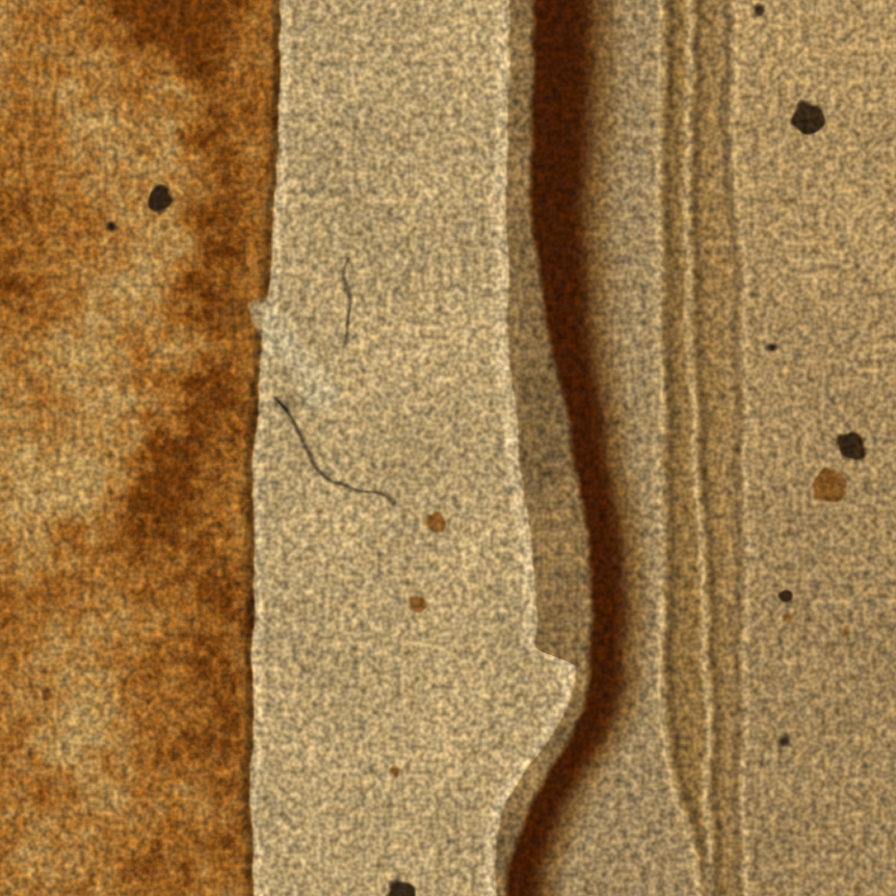
Write a WebGL 2 fragment shader that draws this texture.

```glsl
#version 300 es
precision highp float;
// Weathered timber: a rust-stained panel, a pale upright board, a deep shadowed
// gap and a moulding with thin ridges. Wandering vertical edges split the bands;
// gradient noise adds stains and grain, and a loop scatters round flecks.
uniform vec2 u_resolution;
out vec4 fragColor;

vec2 hash2(vec2 p) {
  vec3 q = fract(p.xyx * vec3(0.1031, 0.1030, 0.0973));
  q += dot(q, q.yzx + 33.33);
  return fract((q.xx + q.yz) * q.zy);
}

float gradientDot(vec2 cell, vec2 offset) {
  float angle = 6.2832 * hash2(cell + 71.0).x;
  return dot(vec2(cos(angle), sin(angle)), offset);
}

float noise(vec2 p) {
  vec2 i = floor(p), f = fract(p), e = vec2(0, 1);
  vec2 u = f * f * f * (f * (f * 6.0 - 15.0) + 10.0);
  return mix(mix(gradientDot(i, f), gradientDot(i + e.yx, f - e.yx), u.x),
             mix(gradientDot(i + e.xy, f - e.xy), gradientDot(i + 1.0, f - 1.0), u.x), u.y);
}

float fbm(vec2 p) {
  float sum = 0.0, amplitude = 1.0;
  for (int i = 0; i < 4; i++) {
    sum += amplitude * noise(p);
    p = p * 2.03 + 17.0;
    amplitude *= 0.6;
  }
  return sum;
}

float blob(vec2 p, vec2 center, vec2 size) {
  vec2 d = (p - center) / size;
  return exp(-dot(d, d));
}

float line(float d, float width) {
  return exp(-d * d / (width * width));
}

float segment(vec2 p, vec2 a, vec2 b) {
  vec2 ab = b - a;
  return length(p - a - ab * clamp(dot(p - a, ab) / dot(ab, ab), 0.0, 1.0));
}

// Stained panel on the left, with a curved tide mark
vec3 rustPanel(vec2 p) {
  float rough = fbm(p * 14.0);
  float ring = length((p - vec2(-0.02, 0.73)) / vec2(0.25, 0.37)) + 0.10 * rough;
  float rust = 0.30 + 0.60 * line(ring - 1.05, 0.13) + 0.35 * smoothstep(1.0, 1.2, ring);
  rust += 0.7 * blob(p, vec2(0.01, 0.74), vec2(0.07, 0.12)) + 0.6 * blob(p, vec2(0.17, 0.99), vec2(0.12, 0.07));
  rust += 0.3 * blob(p, vec2(0.23, 0.35), vec2(0.08, 0.25)) - 0.45 * blob(p, vec2(0.09, 0.25), vec2(0.06, 0.20));
  rust = clamp(rust + 0.45 * rough + 0.35 * fbm(p * 55.0), 0.0, 1.3);
  vec3 base = mix(vec3(0.71, 0.57, 0.34), vec3(0.61, 0.39, 0.15), min(rust * 1.4, 1.0));
  return mix(base, vec3(0.42, 0.22, 0.05), smoothstep(0.65, 1.3, rust));
}

void main() {
  vec2 p = gl_FragCoord.xy / u_resolution;
  float down = 1.0 - p.y, soft = 0.0022;
  float wander = 0.006 * noise(vec2(down * 9.0, 3.5)) + 0.003 * noise(vec2(down * 45.0, 8.5));
  float x = p.x + wander;
  float cloud = fbm(p * 9.0 + 5.0);

  // Edges of the bands, from left to right
  float boardLeft = 0.312 - 0.030 * smoothstep(0.15, 0.55, down);
  float gapLeft = 0.595 + 0.064 * smoothstep(0.2, 0.68, down) - 0.095 * smoothstep(0.74, 1.0, down);
  float boardRight = 0.568 + 0.030 * smoothstep(0.35, 0.72, down)
                   + 0.045 * smoothstep(0.72, 0.745, down) - 0.090 * smoothstep(0.745, 0.95, down);
  boardRight = min(boardRight, gapLeft - 0.003);
  float gapWidth = mix(0.068, 0.028, smoothstep(0.1, 0.55, down));

  // Panel and pale board
  vec3 color = rustPanel(p);
  color *= 1.0 - 0.35 * line(x - boardLeft + 0.004, 0.006);
  vec3 board = vec3(0.705, 0.605, 0.425) * (1.0 + 0.10 * cloud);
  board += 0.08 * line(x - boardLeft - 0.006, 0.005) + 0.10 * line(x - boardRight + 0.008, 0.008);
  color = mix(color, board, smoothstep(-soft, soft, x - boardLeft));

  // Side face, gap and the slope that rises out of it
  vec3 side = vec3(0.53, 0.42, 0.26) * (1.0 + 0.20 * cloud);
  color = mix(color, side, smoothstep(-soft, soft, x - boardRight));
  float rise = smoothstep(gapWidth * 0.55, gapWidth + 0.055, x - gapLeft);
  vec3 slope = mix(vec3(0.26, 0.11, 0.02), vec3(0.49, 0.36, 0.19), smoothstep(0.0, 0.5, rise));
  slope = mix(slope, vec3(0.62, 0.52, 0.36), smoothstep(0.4, 1.0, rise));
  color = mix(color, slope, smoothstep(-0.006, 0.005, x - gapLeft));

  // Moulding and the plain board beyond it
  float ridgeA = 0.737 + 0.042 * smoothstep(0.78, 1.0, down);
  float ridgeB = 0.769 + 0.022 * smoothstep(0.3, 0.9, down);
  float ridgeC = 0.820 + 0.012 * smoothstep(0.15, 0.3, down);
  vec3 plain = mix(vec3(0.68, 0.56, 0.37), vec3(0.62, 0.51, 0.34), smoothstep(0.1, 0.7, down)) * (1.0 + 0.07 * cloud);
  vec3 groove = mix(vec3(0.56, 0.43, 0.24), vec3(0.64, 0.51, 0.32), smoothstep(ridgeB, ridgeC, x));
  color = mix(color, mix(groove, plain, smoothstep(-soft, soft, x - ridgeC)), smoothstep(-soft, soft, x - ridgeA));
  float crest = line(x - ridgeA, 0.005) + line(x - ridgeB, 0.005) + 0.8 * line(x - ridgeC, 0.004);
  float crease = line(x - ridgeA - 0.011, 0.006) + line(x - ridgeB - 0.010, 0.005) + line(x - ridgeC + 0.009, 0.005);
  color = mix(color, vec3(0.80, 0.68, 0.47), min(0.75 * crest, 1.0)) * (1.0 - 0.22 * crease);

  // Chipped pale patch and cracks in the board
  vec2 bent = p + 0.012 * vec2(noise(p * 28.0), noise(p * 28.0 + 40.0));
  float chip = segment(bent, vec2(0.295, 0.65), vec2(0.36, 0.56));
  color = mix(color, vec3(0.76, 0.69, 0.53), 0.75 * smoothstep(0.024, 0.010, chip));
  float crack = min(segment(bent, vec2(0.31, 0.56), vec2(0.37, 0.46)), segment(bent, vec2(0.37, 0.46), vec2(0.44, 0.44)));
  crack = min(crack, segment(bent, vec2(0.39, 0.71), vec2(0.385, 0.61)));
  color *= 1.0 - 0.42 * line(crack, 0.0028) - 0.35 * blob(bent, vec2(0.322, 0.55), vec2(0.014, 0.010));

  // Scattered flecks, dark and rusty, denser on the right
  for (int i = 0; i < 20; i++) {
    vec2 seed = hash2(vec2(i, 12)), kind = hash2(vec2(i, 47));
    vec2 center = vec2(i < 9 ? 0.83 + 0.16 * seed.x : 0.54 * seed.x, seed.y);
    float radius = mix(0.005, 0.019, kind.x * kind.x);
    float d = length(p - center) + 0.006 * noise(p * 70.0);
    vec3 fleck = kind.y < 0.35 ? vec3(0.13, 0.08, 0.04) : vec3(0.47, 0.29, 0.10);
    color = mix(color, fleck, 0.85 * smoothstep(radius + 0.003, radius - 0.003, d));
  }

  // Fine grain over everything
  float grain = noise(p * 105.0) + 0.9 * noise(p * 190.0 + 9.0) + 0.5 * noise(p * vec2(150.0, 60.0) + 30.0);
  color *= 1.0 + 0.34 * grain;
  color += vec3(0.02, 0.0, -0.03) * noise(p * 60.0 + 80.0);
  fragColor = vec4(clamp(color, 0.0, 1.0), 1.0);
}
```
